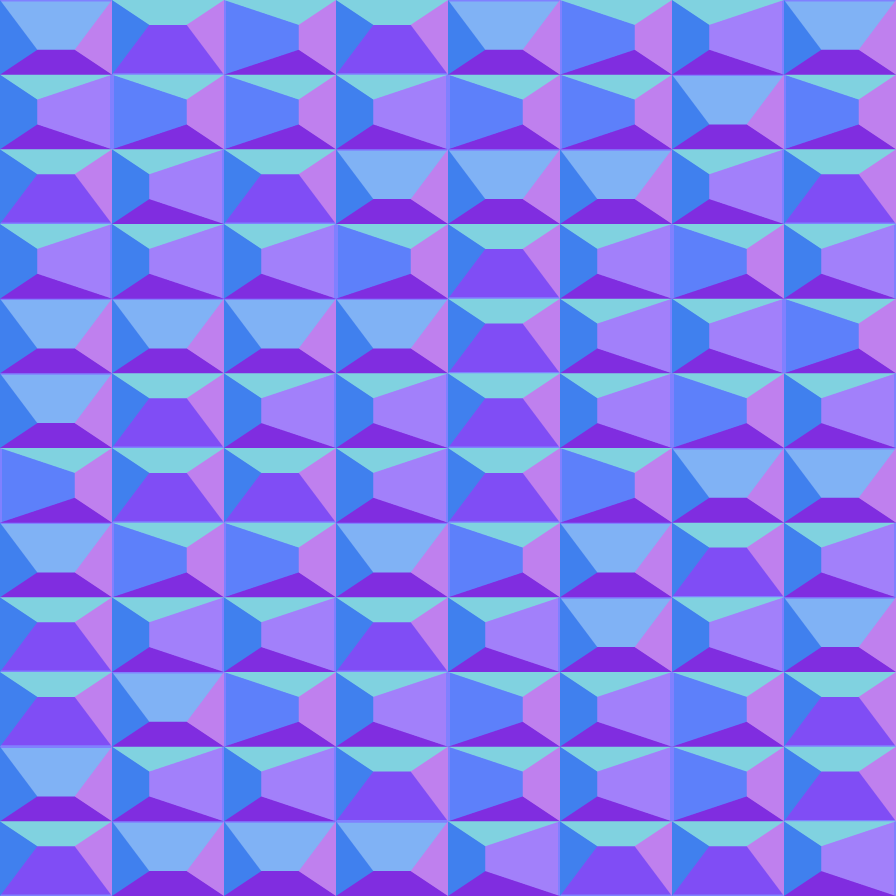
Write a Shadertoy shader that draws this texture map.

```glsl
// Tangent-space normal map of hipped blocks, 8 across and 12 down.
// Each block is the minimum of four sloping planes; a hash picks the one
// side that is half as steep, which moves the ridge off centre.

float hash(vec2 cell) {
    return fract(sin(dot(cell, vec2(127.1, 311.7))) * 43758.5);
}

// Plane steepness in cell units, ordered left, right, bottom, top.
vec4 blockSlopes(vec2 cell) {
    float pick = hash(cell);
    if (pick < 0.20) return vec4(3.0, 3.0, 1.5, 3.0);
    if (pick < 0.47) return vec4(3.0, 3.0, 3.0, 1.5);
    if (pick < 0.76) return vec4(3.0, 1.5, 3.0, 3.0);
    return vec4(1.5, 3.0, 3.0, 3.0);
}

vec3 blockNormal(vec2 p) {
    vec2 local = fract(p);
    vec4 slopes = blockSlopes(floor(p));
    vec4 planes = slopes * vec4(local.x, 1.0 - local.x, local.y, 1.0 - local.y);
    float height = min(min(planes.x, planes.y), min(planes.z, planes.w));

    // The lowest plane is the visible facet
    vec2 gradient = height == planes.x ? vec2(slopes.x, 0.0)
                  : height == planes.y ? vec2(-slopes.y, 0.0)
                  : height == planes.z ? vec2(0.0, slopes.z)
                  :                      vec2(0.0, -slopes.w);

    // Thin flat joint at the foot of the shallow facet
    if (height < 0.028 && dot(abs(gradient), vec2(1.0)) < 2.0) gradient = vec2(0.0);

    // Cells are 1.5 times wider than tall; 0.19 is the ridge height
    return normalize(vec3(-gradient * vec2(1.0, 1.5) * 0.19, 1.0));
}

void mainImage(out vec4 fragColor, in vec2 fragCoord) {
    // Average a 4 by 4 grid of samples per pixel for smooth edges
    vec3 color = vec3(0.0);
    for (int j = 0; j < 4; j++) {
        for (int i = 0; i < 4; i++) {
            vec2 offset = (vec2(i, j) + 0.5) / 4.0 - 0.5;
            vec2 uv = (fragCoord + offset) / iResolution.xy;
            color += 0.5 + 0.5 * blockNormal(uv * vec2(8.0, 12.0));
        }
    }
    fragColor = vec4(color / 16.0, 1.0);
}
```
